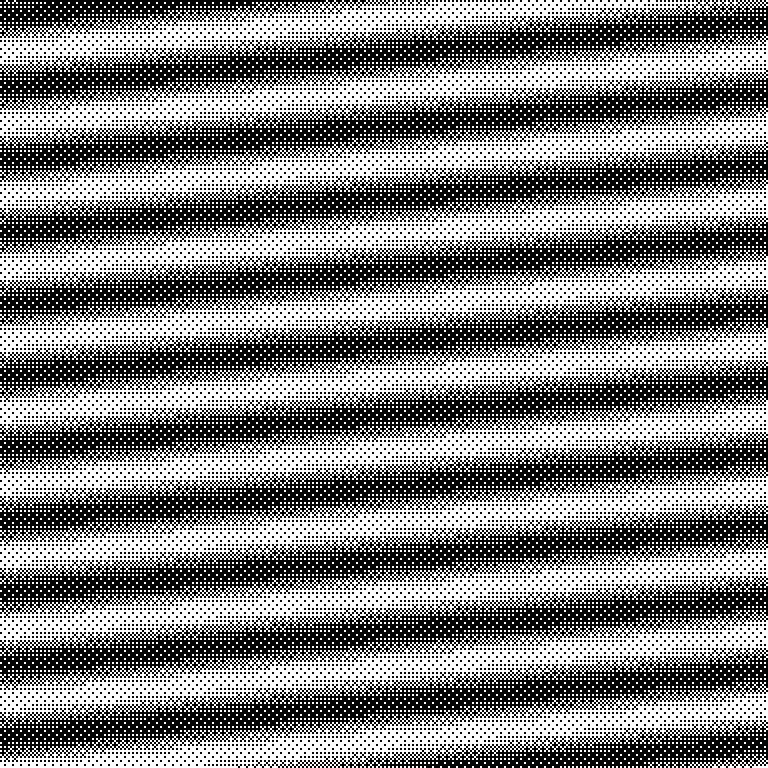
A WebGL 1 fragment shader for this pattern:

```glsl
precision highp float;

uniform vec2 u_resolution;

const float TAU = 6.2831853;
const float CELLS = 384.0;
const int SAMPLES = 3;

// Tone of the slanted bands, a wave around middle grey
float bandTone(vec2 p, vec2 frequency, float darkY, float contrast) {
    float cycles = dot(p - vec2(0.0, darkY), frequency);
    return 0.5 - contrast * cos(TAU * cycles);
}

// Ordered thresholds of a 2 by 2 tile: 0, 1/2, 3/4, 1/4
float bayer2(vec2 cell) {
    vec2 tile = mod(cell, 2.0);
    return fract(0.5 * tile.x + 0.75 * tile.y);
}

// Ordered thresholds of a 4 by 4 tile, centred within their sixteen steps
float bayer4(vec2 cell) {
    return bayer2(cell) + 0.25 * bayer2(floor(cell * 0.5)) + 0.03125;
}

// One where the band tone exceeds the threshold of its cell
float ditheredBands(vec2 p, float cells) {
    vec2 cell = floor(p * cells);
    vec2 center = (cell + 0.5) / cells;
    float tone = bandTone(center, vec2(-0.93, 10.64), 0.885, 0.4);
    return step(bayer4(cell), tone);
}

void main() {
    // Average a grid of samples to smooth the cell edges
    float coverage = 0.0;
    for (int j = 0; j < SAMPLES; j++) {
        for (int i = 0; i < SAMPLES; i++) {
            vec2 offset = (vec2(float(i), float(j)) + 0.5) / float(SAMPLES) - 0.5;
            coverage += ditheredBands((gl_FragCoord.xy + offset) / u_resolution, CELLS);
        }
    }
    coverage /= float(SAMPLES * SAMPLES);

    vec3 ink = vec3(0.02);
    vec3 paper = vec3(0.99);
    gl_FragColor = vec4(mix(ink, paper, coverage), 1.0);
}
```
